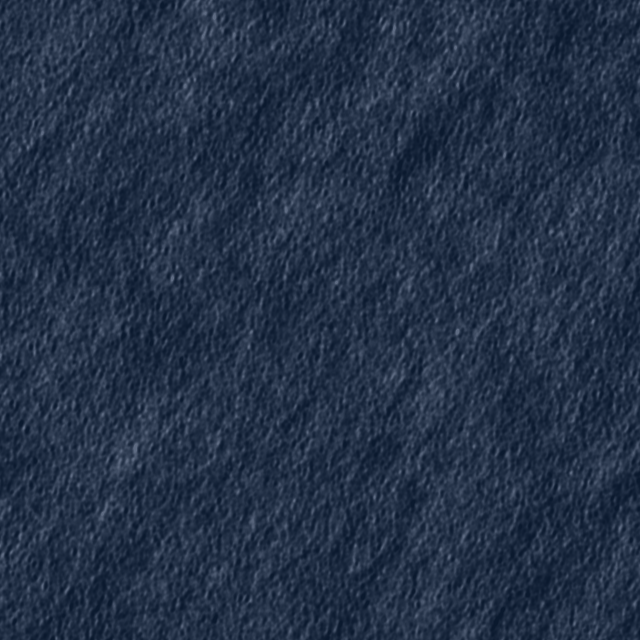
Reproduce this texture procedurally as a three.js fragment shader.

```glsl
// Dark blue slate: slanted soft streaks under a fine embossed grain.
varying vec2 vUv;

// Colours
const vec3 SLATE_BASE = vec3(0.136, 0.191, 0.276);
const vec3 TONE_STEP = vec3(0.050, 0.049, 0.050);  // colour change per unit of tone

// Directions, in radians from horizontal
const float STREAK_ANGLE = 1.02;
const float GRAIN_ANGLE = 1.30;

// Cells per canvas: along, across the direction
const vec2 BROAD_CELLS = vec2(5.0, 22.0);
const vec2 STREAK_CELLS = vec2(12.0, 46.0);
const vec2 RIPPLE_CELLS = vec2(34.0, 86.0);
const vec2 GRAIN_CELLS = vec2(110.0, 180.0);
const vec2 SPECK_CELLS = vec2(190.0, 250.0);

// Shares of the layers in the tone
const float BROAD_GAIN = 0.25;
const float STREAK_GAIN = 0.25;
const float RIPPLE_GAIN = 0.32;
const float GRAIN_GAIN = 0.66;
const float SPECK_GAIN = 0.42;

const float WARP = 0.008;          // bending of the streaks
const float EMBOSS_SHIFT = 0.0021; // half distance between lit and shaded side
const float HIGHLIGHT_SKEW = 0.12; // brighter crests, flatter shadows
const float BUMP_NORM = 2.2;       // brings the bump noise to unit deviation

vec3 hash3(vec2 cell) {
  vec3 p = fract(cell.xyx * vec3(0.1031, 0.1030, 0.0973));
  p += dot(p, p.yxz + 33.33);
  return fract((p.xxy + p.yzz) * p.zyx);
}

// Cellular noise: one smooth bump or dent of random height per cell
float bumpNoise(vec2 p) {
  vec2 cell = floor(p);
  vec2 local = fract(p);
  float sum = 0.0;
  for (int y = -1; y <= 1; y++) {
    for (int x = -1; x <= 1; x++) {
      vec2 offset = vec2(float(x), float(y));
      vec3 rnd = hash3(cell + offset);
      vec2 d = offset + rnd.xy - local;
      float falloff = max(0.0, 1.0 - dot(d, d));
      sum += (rnd.z * 2.0 - 1.0) * falloff * falloff;
    }
  }
  return sum * BUMP_NORM;
}

// Coordinates along and across a direction
vec2 alignTo(vec2 p, float angle) {
  vec2 dir = vec2(cos(angle), sin(angle));
  return vec2(dot(p, dir), dot(p, vec2(-dir.y, dir.x)));
}

// Layered sines that keep the streaks from running straight
vec2 bend(vec2 p) {
  vec2 wave = sin(p.yx * vec2(11.0, 9.0) + vec2(0.7, 2.1));
  wave += 0.5 * sin(p.yx * vec2(27.0, 23.0) + p * 8.0 + 1.3);
  return p + WARP * wave;
}

float grainHeight(vec2 p) {
  return bumpNoise(alignTo(p, GRAIN_ANGLE) * GRAIN_CELLS + 61.0);
}

void main() {
  // Streaks, from broad to narrow
  vec2 flow = alignTo(bend(vUv), STREAK_ANGLE);
  float tone = BROAD_GAIN * bumpNoise(flow * BROAD_CELLS + 17.0);
  tone += STREAK_GAIN * bumpNoise(flow * STREAK_CELLS + 43.0);
  tone += RIPPLE_GAIN * bumpNoise(flow * RIPPLE_CELLS + 89.0);

  // Grain lit from one side, with fine specks
  vec2 shift = EMBOSS_SHIFT * vec2(0.94, -0.34);
  tone += GRAIN_GAIN * (grainHeight(vUv + shift) - grainHeight(vUv - shift));
  tone += SPECK_GAIN * bumpNoise(alignTo(vUv, GRAIN_ANGLE) * SPECK_CELLS + 131.0);

  // Colour
  tone = clamp(tone, -2.6, 3.4);
  tone += HIGHLIGHT_SKEW * (tone * tone - 1.0);
  gl_FragColor = vec4(SLATE_BASE + TONE_STEP * tone, 1.0);
}
```
